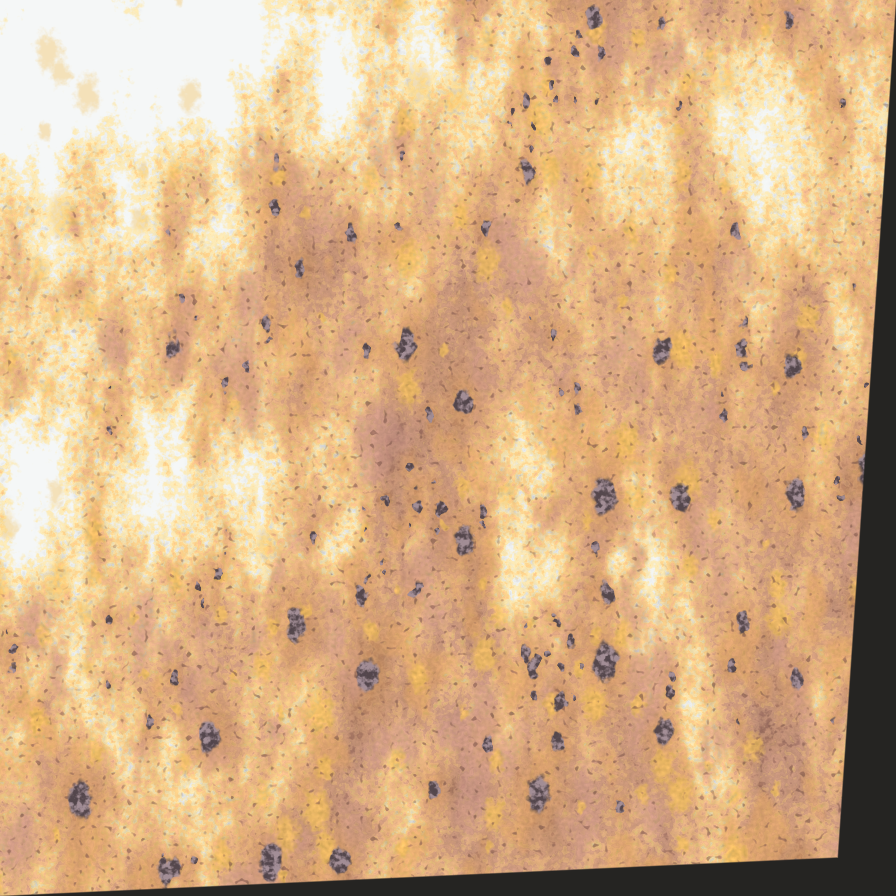
A Shadertoy shader for this texture:

```glsl
// Weathered painted steel plate: flaking cream paint, streaked rust and slate pits on a dark ground.

vec2 hash2(vec2 p) {
    vec3 q = fract(p.xyx * vec3(0.1031, 0.1030, 0.0973));
    q += dot(q, q.yzx + 33.33);
    return fract((q.xx + q.yz) * q.zy);
}

float corner(vec2 cell, vec2 offset, vec2 f) {
    return dot(hash2(cell + offset) * 2.0 - 1.0, f - offset);
}

float gradientNoise(vec2 p) {
    vec2 i = floor(p), f = fract(p);
    vec2 u = f * f * f * (f * (f * 6.0 - 15.0) + 10.0);
    return mix(mix(corner(i, vec2(0, 0), f), corner(i, vec2(1, 0), f), u.x),
               mix(corner(i, vec2(0, 1), f), corner(i, vec2(1, 1), f), u.x), u.y);
}

float fbm(vec2 p, int octaves) {
    float sum = 0.0, amp = 1.0;
    for (int i = 0; i < octaves; i++) {
        sum += amp * gradientNoise(p);
        p = mat2(1.6, 1.2, -1.2, 1.6) * p + 17.3;
        amp *= 0.55;
    }
    return sum;
}

float blob(vec2 p, vec2 center, vec2 radius) {
    vec2 d = (p - center) / radius;
    return exp(-dot(d, d));
}

// Distance to the nearest scattered spot, in units of that spot's radius
float spots(vec2 p, float cells, float chance, float size) {
    vec2 g = p * cells, home = floor(g);
    float nearest = 9.0;
    for (int j = -1; j <= 1; j++)
    for (int i = -1; i <= 1; i++) {
        vec2 id = home + vec2(i, j);
        vec2 pick = hash2(id + 71.0);
        vec2 d = g - id - 0.2 - 0.6 * hash2(id + 9.0);
        float radius = size * mix(0.08, 0.26, pick.y * pick.y);
        if (pick.x < chance) nearest = min(nearest, length(d * vec2(1.35, 0.85)) / radius);
    }
    return nearest;
}

// From bare white paint through cream and tan to mauve oxide
vec3 rustRamp(float t) {
    vec3 c = mix(vec3(0.96, 0.97, 0.97), vec3(0.98, 0.91, 0.71), smoothstep(0.02, 0.22, t));
    c = mix(c, vec3(0.96, 0.80, 0.53), smoothstep(0.24, 0.44, t));
    c = mix(c, vec3(0.90, 0.70, 0.52), smoothstep(0.44, 0.62, t));
    c = mix(c, vec3(0.76, 0.57, 0.48), smoothstep(0.66, 0.88, t));
    return mix(c, vec3(0.55, 0.39, 0.35), smoothstep(0.95, 1.3, t));
}

void mainImage(out vec4 fragColor, in vec2 fragCoord) {
    vec2 p = fragCoord / iResolution.xy;
    vec2 wobble = vec2(fbm(p * 13.0, 3), fbm(p * 13.0 + 40.0, 3));
    vec2 q = p + 0.05 * wobble;

    // Broad layout of surviving paint and heavy rust
    float rust = 0.65;
    rust -= 0.90 * blob(q, vec2(0.15, 0.95), vec2(0.37, 0.13));
    rust -= 0.30 * blob(q, vec2(0.05, 0.68), vec2(0.24, 0.25));
    rust -= 0.45 * blob(q, vec2(0.22, 0.40), vec2(0.12, 0.13));
    rust -= 0.42 * blob(q, vec2(0.00, 0.44), vec2(0.08, 0.10));
    rust -= 0.20 * blob(q, vec2(0.08, 0.15), vec2(0.18, 0.13));
    rust -= 0.36 * blob(q, vec2(0.82, 0.80), vec2(0.22, 0.16));
    rust -= 0.36 * blob(q, vec2(0.58, 0.38), vec2(0.05, 0.09));
    rust -= 0.30 * blob(q, vec2(0.72, 0.39), vec2(0.04, 0.12));
    rust -= 0.36 * blob(q, vec2(0.38, 0.40), vec2(0.04, 0.05));
    rust += 0.22 * blob(q, vec2(0.62, 1.00), vec2(0.12, 0.07));
    rust += 0.10 * blob(q, vec2(0.42, 0.50), vec2(0.14, 0.30));

    // Vertical streaks and mottling
    rust += 0.55 * fbm(p * vec2(11.0, 5.0) + 3.0, 4) + 0.22 * fbm(p * vec2(42.0, 20.0), 3);
    float rusty = smoothstep(0.25, 0.55, rust);

    // Single pits, and clusters of small ones
    vec2 ragged = p + 0.007 * vec2(fbm(p * 65.0, 3), fbm(p * 65.0 + 20.0, 3));
    float pit = spots(ragged, 14.0, 0.45, 1.0);
    float crowd = smoothstep(0.12, 0.32, fbm(p * vec2(11.0, 6.0) + 60.0, 2));
    pit = min(pit, spots(ragged, 38.0, 0.7, 1.6) + 3.0 * (1.0 - crowd));
    pit += 2.0 * (1.0 - rusty);
    float halo = exp(-0.5 * max(pit - 1.0, 0.0));
    rust += 0.25 * halo;

    // Fine grain, faint on clean paint
    float grain = fbm(p * 115.0, 3);
    float fine = gradientNoise(p * 210.0 + 5.0);
    float t = rust + (0.55 * grain + 0.25 * fine) * mix(0.25, 1.0, smoothstep(-0.05, 0.3, rust));
    vec3 color = rustRamp(t);

    // Orange halos, pink oxide and yellow blooms
    float hue = fbm(p * vec2(16.0, 9.0) + 90.0, 3);
    color = mix(color, vec3(0.91, 0.66, 0.37), 0.5 * rusty * max(halo, smoothstep(0.0, 0.4, hue)));
    color = mix(color, vec3(0.80, 0.59, 0.54), 0.5 * rusty * smoothstep(0.05, 0.4, -hue));
    float bloom = spots(ragged + 0.37, 20.0, 0.33, 1.4) + 0.6 * grain;
    color = mix(color, vec3(0.95, 0.75, 0.36), smoothstep(1.5, 0.5, bloom) * mix(0.4, 0.7, rusty));

    // Brown specks and overall tonal grain
    float speck = smoothstep(0.22, 0.5, gradientNoise(p * 150.0 + 31.0));
    color = mix(color, vec3(0.52, 0.36, 0.31), 0.65 * speck * smoothstep(0.1, 0.6, rust));
    color *= 1.0 + 0.16 * (grain + fine) * smoothstep(0.0, 0.4, rust);

    // Mottled slate pits with darker hollows
    vec3 slate = mix(vec3(0.29, 0.25, 0.29), vec3(0.62, 0.55, 0.60), smoothstep(-0.3, 0.35, grain + 0.5 * fine));
    color = mix(color, slate, 0.92 * smoothstep(1.15, 0.8, pit));

    // Slanted plate edges against the dark ground
    float inside = min(0.935 + 0.068 * (p.y - 0.043) - p.x, p.y - 0.046 * p.x);
    float soft = 1.0 / iResolution.y;
    color = mix(vec3(0.145, 0.14, 0.135), color, smoothstep(-soft, soft, inside));
    fragColor = vec4(clamp(color, 0.0, 1.0), 1.0);
}
```
